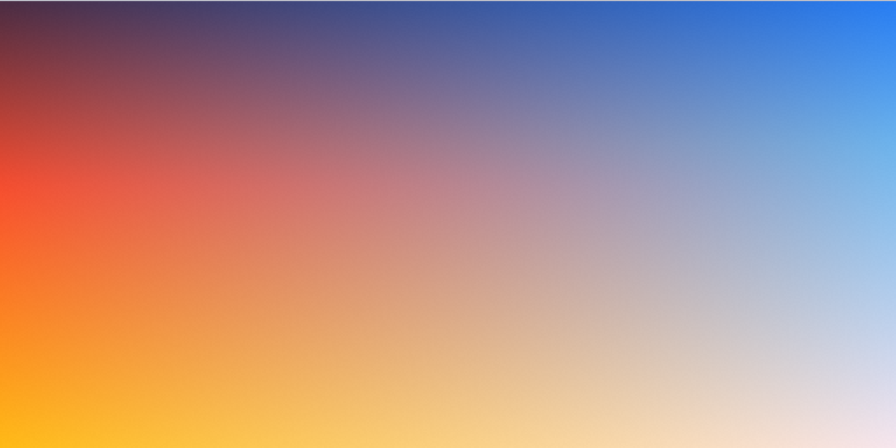
A Shadertoy shader for this background:

```glsl
// A sunset-like mesh gradient: ember to amber on the left, blue to blush on the right.
// Each side is a three-stop vertical ramp; the two ramps are blended across the width.
// A faint grain and a hairline along the top edge finish the surface.

#define LEFT_KNEE 0.585      // height of the red stop on the left
#define RIGHT_KNEE 0.68      // height of the sky stop on the right
#define KNEE_SOFTNESS 0.025  // rounding of the ramps at their middle stop
#define GRAIN_CELLS 256.0    // grain cells per canvas height
#define GRAIN_AMOUNT 0.008
#define HAIRLINE_WIDTH 0.0026
#define HAIRLINE_COLOR vec3(0.74, 0.75, 0.79)

const vec3 PLUM  = vec3(0.285, 0.170, 0.260);
const vec3 EMBER = vec3(0.975, 0.300, 0.185);
const vec3 AMBER = vec3(1.000, 0.730, 0.085);
const vec3 AZURE = vec3(0.150, 0.490, 0.955);
const vec3 SKY   = vec3(0.425, 0.705, 0.925);
const vec3 BLUSH = vec3(0.965, 0.900, 0.930);

float hash(vec2 p) {
    return fract(sin(dot(p, vec2(127.1, 311.7))) * 43758.5453);
}

// Positive part of x with a rounded corner at zero
float softRamp(float x) {
    return 0.5 * (x + sqrt(x * x + KNEE_SOFTNESS * KNEE_SOFTNESS));
}

// Piecewise linear ramp through three colours, softened at the knee
vec3 threeStops(vec3 low, vec3 middle, vec3 high, float knee, float y) {
    float below = softRamp(knee - y) / knee;
    float above = softRamp(y - knee) / (1.0 - knee);
    return middle + (low - middle) * below + (high - middle) * above;
}

void mainImage(out vec4 fragColor, in vec2 fragCoord) {
    vec2 uv = fragCoord / iResolution.xy;

    // Side ramps and horizontal blend
    vec3 left = threeStops(AMBER, EMBER, PLUM, LEFT_KNEE, uv.y);
    vec3 right = threeStops(BLUSH, SKY, AZURE, RIGHT_KNEE, uv.y);
    vec3 color = mix(left, right, uv.x);

    // Fine grain
    vec2 cell = floor(fragCoord / iResolution.y * GRAIN_CELLS);
    color += (hash(cell) - 0.5) * GRAIN_AMOUNT;

    // Hairline, weighted by its coverage of the pixel
    float pixel = 1.0 / iResolution.y;
    float lineBottom = 1.0 - HAIRLINE_WIDTH;
    float coverage = clamp((uv.y - lineBottom) / pixel + 0.5, 0.0, 1.0);
    color = mix(color, HAIRLINE_COLOR, coverage);

    fragColor = vec4(clamp(color, 0.0, 1.0), 1.0);
}
```
